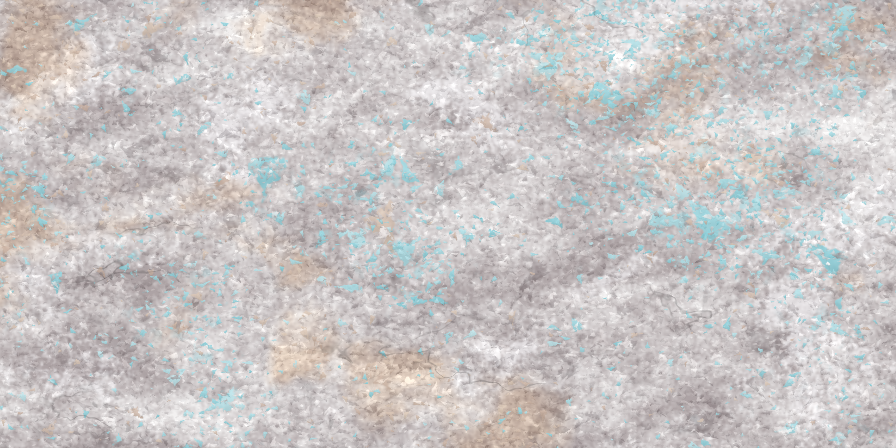
Reproduce this texture procedurally as a Shadertoy shader.

```glsl
// Pale weathered rock strewn with grit and turquoise chips.
// Gradient noise gives the stained, cracked ground; jittered cells at
// several scales scatter angular stones, the turquoise ones in clusters.

vec2 hash2(vec2 p) {
    vec3 q = fract(p.xyx * vec3(0.1031, 0.1030, 0.0973));
    q += dot(q, q.yzx + 33.33);
    return fract((q.xx + q.yz) * q.zy);
}

float corner(vec2 cell, vec2 offset) {
    return dot(hash2(cell + 57.0) * 2.0 - 1.0, offset);
}

float gradientNoise(vec2 p) {
    vec2 i = floor(p), f = fract(p);
    vec2 u = f * f * f * (f * (f * 6.0 - 15.0) + 10.0);
    vec2 e = vec2(1, 0);
    float low = mix(corner(i, f), corner(i + e, f - e), u.x);
    float high = mix(corner(i + e.yx, f - e.yx), corner(i + 1.0, f - 1.0), u.x);
    return mix(low, high, u.y);
}

float fbm(vec2 p) {
    float sum = 0.0, amp = 0.6;
    for (int i = 0; i < 5; i++) {
        sum += amp * gradientNoise(p);
        p = mat2(1.6, 1.2, -1.2, 1.6) * p + 7.3;
        amp *= 0.55;
    }
    return sum;
}

float hub(vec2 p, vec2 center) {
    return exp(-9.0 * dot(p - center, p - center));
}

// Where turquoise gathers, 0 to 1
float turquoiseZone(vec2 p) {
    float hubs = 0.28 * hub(p, vec2(1.58, 0.6)) + 0.2 * hub(p, vec2(0.3, 0.42));
    return smoothstep(0.02, 0.4, fbm(p * 2.6 + 31.0) + hubs);
}

// Where iron stains the rock, 0 to 1
float ochreZone(vec2 p) {
    float side = 0.15 * smoothstep(0.9, 0.0, p.x) + 0.12 * smoothstep(0.7, 1.0, p.y);
    return smoothstep(0.1, 0.36, fbm(p * vec2(2.2, 3.2) + 11.0) + side);
}

// Signed distance to an irregular convex chip
float chip(vec2 p, float radius, vec2 shape) {
    float dist = -1.0;
    for (float k = 0.0; k < 5.0; k++) {
        float turn = 1.2566 * k + 6.28 * shape.x + 0.7 * sin(k * 9.0 + 40.0 * shape.y);
        float reach = radius * (0.85 + 0.3 * sin(k * 5.0 + 70.0 * shape.x));
        dist = max(dist, dot(p, vec2(cos(turn), sin(turn))) - reach);
    }
    return dist;
}

// One layer of stones, one candidate per cell, toned after the ground
vec3 scatterStones(vec3 color, vec3 ground, vec2 p, float scale, float presence) {
    vec2 q = p * scale + scale;
    float blur = max(0.04, 0.6 * scale / iResolution.y);
    float wobble = 0.16 * gradientNoise(q * 3.1) + 0.12 * gradientNoise(q * 7.0);
    for (int j = -1; j <= 1; j++)
    for (int i = -1; i <= 1; i++) {
        vec2 id = floor(q) + vec2(i, j);
        vec2 place = hash2(id), shape = hash2(id + 141.7), kind = hash2(id + 283.1);
        if (hash2(id + 419.3).x > presence) continue;

        vec2 away = q - id - 0.15 - 0.7 * place;
        float radius = mix(0.13, 0.4, shape.y * shape.y);
        float dist = chip(away * vec2(0.9, 1.15), radius, shape) + wobble;

        vec2 home = (id + 0.5 - scale) / scale;
        vec3 stone = ground + vec3(0.27, 0.28, 0.27) * (kind.y - 0.5);
        float opacity = 0.7;
        if (kind.x < 0.04 + 0.4 * turquoiseZone(home)) {
            stone = mix(vec3(0.54, 0.80, 0.84), vec3(0.74, 0.88, 0.90), kind.y);
            opacity = 0.88;
        } else if (kind.x > 0.98 - 0.22 * ochreZone(home)) {
            stone = mix(vec3(0.77, 0.67, 0.61), vec3(0.87, 0.80, 0.73), kind.y);
            opacity = 0.75;
        }
        // Lit from above, with a soft contact shadow
        stone += 0.04 * clamp(away.y / radius, -1.0, 1.0) + 0.3 * wobble;
        float shadow = smoothstep(0.13, -0.05, dist) * smoothstep(0.1, -0.3, away.y);
        color *= 1.0 - 0.09 * shadow;
        color = mix(color, stone, opacity * smoothstep(blur, -blur, dist));
    }
    return color;
}

void mainImage(out vec4 fragColor, in vec2 fragCoord) {
    vec2 p = fragCoord / iResolution.y;
    vec2 warped = p + 0.14 * vec2(fbm(p * 3.0), fbm(p * 3.0 + 19.0));

    // Ground tone: broad patches, ledges lit from above, fine grain
    float broad = fbm(warped * vec2(2.4, 3.8) + 3.0);
    vec2 ledge = warped * vec2(4.5, 8.0);
    float relief = fbm(ledge) - fbm(ledge + vec2(-0.1, 0.3));
    float grain = gradientNoise(p * 42.0) + gradientNoise(p * 70.0 + 9.0) + gradientNoise(p * 112.0);
    float tone = 0.43 + 1.25 * broad + 1.1 * relief + 0.42 * grain;
    vec3 color = mix(vec3(0.71, 0.675, 0.68), vec3(0.92, 0.91, 0.91), clamp(tone, -0.15, 1.15));

    // Chalky crusts, iron stains and turquoise dust
    float chalk = smoothstep(0.08, 0.3, fbm(warped * vec2(3.0, 4.5) + 47.0) + 0.1 * grain);
    color = mix(color, vec3(0.93, 0.92, 0.93) + 0.04 * grain, 0.7 * chalk);
    color = mix(color, color * vec3(0.99, 0.92, 0.85), ochreZone(warped));
    float dust = turquoiseZone(p) * smoothstep(0.1, 0.35, fbm(p * 22.0));
    color = mix(color, vec3(0.66, 0.84, 0.87), 0.65 * dust);

    // Stones from coarse and rare to fine and dense
    vec3 ground = color;
    float scale = 11.0, presence = 0.22;
    for (int layer = 0; layer < 5; layer++) {
        color = scatterStones(color, ground, p, scale, presence);
        scale *= 1.6;
        presence += 0.17;
    }

    // Broken hairline cracks along noise contours
    float crackLine = abs(fbm(warped * vec2(2.0, 3.2) + 73.0));
    float crackMask = smoothstep(0.08, 0.35, gradientNoise(p * 3.5 + 5.0));
    color *= 1.0 - 0.17 * crackMask * smoothstep(0.013, 0.0, crackLine);

    fragColor = vec4(clamp(color, 0.0, 1.0), 1.0);
}
```
